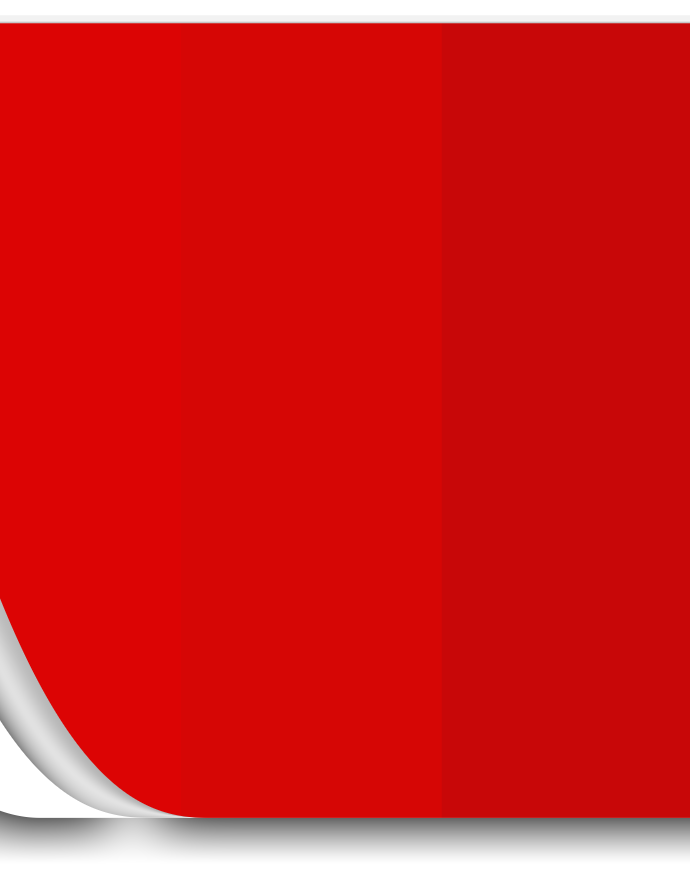
Give the GLSL for this background, as a Shadertoy shader.

```glsl
// A red sheet in three flat vertical bands, its lower left corner curled up.
// Power curves bound the curl; the grey fold and soft shadow are gradients.
// Lengths are in canvas heights, measured from the lower left.

const float SHEET_TOP = 0.974;
const float SHEET_BOTTOM = 0.0872;

// Coverage above zero, smoothed over about one pixel.
float cover(float d) {
    return clamp(d * iResolution.y + 0.5, 0.0, 1.0);
}

// Height of a curve falling from the left side to the sheet's bottom.
float curlHeight(float x, float rise, float reach, float power) {
    return SHEET_BOTTOM + rise * pow(max(1.0 - x / reach, 0.0), power);
}

// Signed distance estimate from the slope of the curve.
float aboveCurl(vec2 p, float rise, float reach, float power) {
    float slope = rise * power / reach * pow(max(1.0 - p.x / reach, 0.0), power - 1.0);
    return (p.y - curlHeight(p.x, rise, reach, power)) / sqrt(1.0 + slope * slope);
}

vec3 sheetColor(float x) {
    vec3 color = vec3(0.863, 0.014, 0.014);
    color = mix(color, vec3(0.839, 0.022, 0.020), cover(x - 0.202));
    return mix(color, vec3(0.785, 0.027, 0.030), cover(x - 0.493));
}

// Grey under the lower edge, weakest below the lifted part.
float shadowTone(vec2 p, float edge) {
    float depth = clamp((edge - p.y) / (0.052 + edge - SHEET_BOTTOM), 0.0, 1.0);
    float lift = exp(-pow((p.x - 0.148) / 0.046, 2.0));
    float strength = mix(0.61, 0.24, lift);
    return 1.0 - strength * pow(1.0 - depth, 1.35);
}

// Light crest between two darker rims, with the inner rim fading rightwards.
float foldTone(float x, float across) {
    float innerRim = pow(1.0 - across, 3.0) * mix(0.45, 0.16, smoothstep(0.0, 0.12, x));
    float outerRim = 0.21 * smoothstep(0.45, 1.0, across);
    return 0.94 - innerRim - outerRim - 0.03 * smoothstep(0.0, 0.15, x);
}

void mainImage(out vec4 fragColor, in vec2 fragCoord) {
    vec2 p = fragCoord / iResolution.y;
    vec3 color = vec3(1.0);

    // Pale strip and thin dark line along the top
    float gap = p.y - SHEET_TOP;
    float strip = cover(gap) * cover(0.009 - gap);
    color -= strip * (0.05 + 0.22 * (1.0 - smoothstep(0.0, 0.003, gap)));

    // Shadow below the paper, whose left corner is slightly rounded
    float paperEdge = SHEET_BOTTOM + 0.008 * pow(max(1.0 - p.x / 0.045, 0.0), 2.0);
    float paper = cover(p.y - paperEdge);
    color = mix(vec3(shadowTone(p, paperEdge)), color, paper);

    // Curled fold between its inner and outer curves
    float inner = aboveCurl(p, 0.109, 0.169, 2.4);
    float outer = aboveCurl(p, 0.245, 0.234, 2.37);
    float across = clamp(inner / max(inner - outer, 0.0001), 0.0, 1.0);
    float belowTop = cover(SHEET_TOP - p.y);
    color = mix(color, vec3(foldTone(p.x, across)), cover(inner) * paper * belowTop);

    // Red sheet
    color = mix(color, sheetColor(p.x), cover(outer) * belowTop);

    fragColor = vec4(color, 1.0);
}
```
